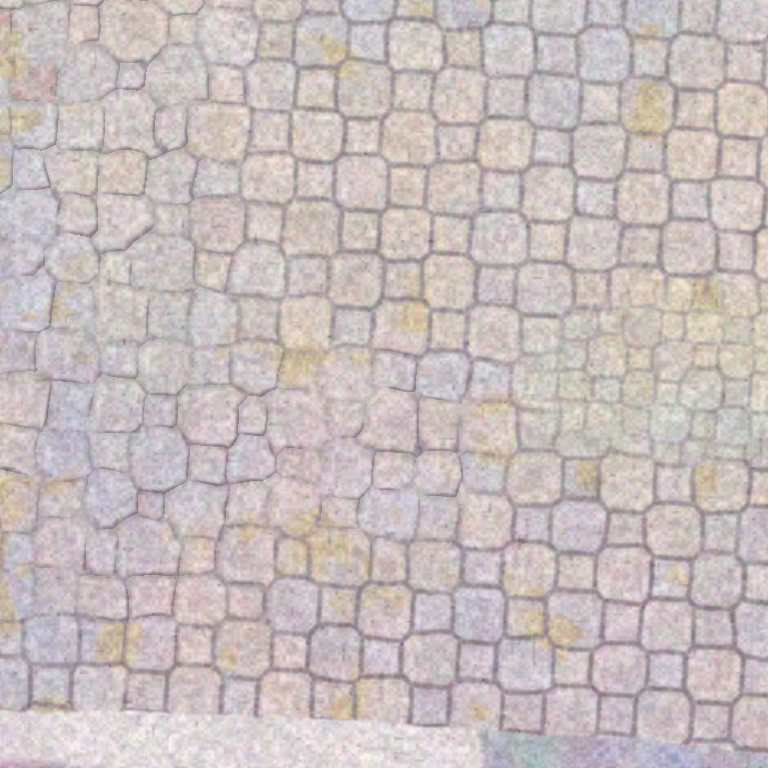
A WebGL 2 fragment shader for this texture:

```glsl
#version 300 es
precision highp float;

uniform vec2 u_resolution;
out vec4 fragColor;

#define CELLS 16.3
#define TILT 0.052
#define BIG_HALF 0.585
#define SMALL_HALF 0.405
#define JOINT_WIDTH 0.20
#define JOINT_DEPTH 0.95
#define WARP 0.10
#define GRAIN 0.105
#define WARM_STONE vec3(0.812, 0.777, 0.768)
#define LILAC_STONE vec3(0.797, 0.752, 0.782)
#define JOINT_COLOR vec3(0.565, 0.510, 0.545)
#define KERB_COLOR vec3(0.885, 0.850, 0.860)

vec3 hash3(vec2 p) {
    vec3 q = fract(p.xyx * vec3(0.1031, 0.1030, 0.0973));
    q += dot(q, q.yxz + 33.33);
    return fract((q.xxy + q.yzz) * q.zyx);
}

// Smooth value noise, three independent channels
vec3 noise3(vec2 p) {
    vec2 i = floor(p), f = fract(p);
    f = f * f * (3.0 - 2.0 * f);
    return mix(mix(hash3(i), hash3(i + vec2(1, 0)), f.x),
               mix(hash3(i + vec2(0, 1)), hash3(i + vec2(1, 1)), f.x), f.y);
}

vec3 fbm3(vec2 p) {
    return 0.55 * noise3(p) + 0.30 * noise3(p * 2.1 + 17.0) + 0.15 * noise3(p * 4.3 + 41.0);
}

float roundedBox(vec2 p, float halfSize, float radius) {
    vec2 q = abs(p) - halfSize + radius;
    return length(max(q, 0.0)) + min(max(q.x, q.y), 0.0) - radius;
}

struct Paver {
    float gap;     // distance measure to the nearest joint
    vec2 offset;   // position relative to the stone centre
    vec3 random;   // values fixed for each stone
};

// Checkerboard of large rounded and small square stones
Paver pave(vec2 p, float disorder) {
    vec2 base = floor(p + 0.5);
    float nearest = 9.0, second = 9.0;
    Paver stone = Paver(0.0, vec2(0.0), vec3(0.0));
    for (int y = -1; y <= 1; y++)
    for (int x = -1; x <= 1; x++) {
        vec2 cell = base + vec2(x, y);
        vec3 r = hash3(cell + 71.0);
        bool big = mod(cell.x + cell.y, 2.0) < 0.5;
        vec2 local = p - cell - (r.xy - 0.5) * (0.07 + 0.30 * disorder);
        float size = (big ? BIG_HALF : SMALL_HALF) + (r.z - 0.5) * (0.04 + 0.34 * disorder);
        float d = roundedBox(local, size, big ? 0.27 : 0.07);
        if (d < nearest) {
            second = nearest;
            nearest = d;
            stone.offset = local;
            stone.random = hash3(cell + 153.0);
        } else {
            second = min(second, d);
        }
    }
    stone.gap = second - nearest;
    return stone;
}

float ellipseMask(vec2 p, vec2 center, vec2 radii) {
    return 1.0 - smoothstep(0.65, 1.1, length((p - center) / radii));
}

void main() {
    vec2 uv = gl_FragCoord.xy / u_resolution;
    vec3 broad = fbm3(uv * 5.0 + 3.0);
    vec3 patchy = fbm3(uv * 17.0 + 29.0);
    vec2 wobble = (broad.xy - 0.5) * 0.08;

    // Worn zones: left side, centre and a finely paved area at the right
    float worn = max(1.0 - smoothstep(0.15, 0.46, uv.x + wobble.x),
                     ellipseMask(uv + wobble, vec2(0.44, 0.41), vec2(0.25, 0.15)));
    worn *= smoothstep(0.08, 0.28, uv.y);
    float fine = ellipseMask(uv + wobble, vec2(0.90, 0.50), vec2(0.25, 0.115));

    // Tilted paving grid
    vec2 grid = mat2(cos(TILT), sin(TILT), -sin(TILT), cos(TILT)) * uv * CELLS + vec2(0.0, 0.23);
    grid += (noise3(uv * 24.0).xy - 0.5) * WARP * (1.0 + worn);
    Paver stone = pave(grid, 0.75 * worn);
    Paver small = pave(grid * 1.45, 0.5);

    // Joints, fading and one-sided where worn
    float shade = dot(normalize(stone.offset + 1e-4), vec2(0.75, -0.66));
    float faded = smoothstep(0.28, 0.62, patchy.x) * smoothstep(-0.6, 0.7, shade);
    float strength = mix(0.72 + 0.5 * (patchy.y - 0.3), 0.22 + 0.85 * faded, worn);
    float joint = (1.0 - smoothstep(0.02, JOINT_WIDTH, stone.gap)) * strength;
    float fineJoint = (1.0 - smoothstep(0.02, JOINT_WIDTH * 1.3, small.gap)) * (0.15 + 0.55 * patchy.x);
    joint = mix(joint, fineJoint, fine);

    // Stone colour: broad drift, tint of each stone, scattered stains
    float lilac = smoothstep(0.75, 0.25, uv.y + (broad.z - 0.5) * 0.9);
    vec3 color = mix(WARM_STONE, LILAC_STONE, lilac);
    vec3 tint = mix(stone.random, small.random, fine) - 0.5;
    color += tint.x * vec3(0.035, 0.012, -0.035) + tint.y * 0.025;
    color += (broad.y - 0.5) * vec3(-0.11, -0.02, 0.07) + (patchy.z - 0.5) * 0.07;
    color += fine * vec3(-0.015, 0.012, -0.015);
    float rust = smoothstep(0.62, 0.78, fbm3(uv * 13.0 + 90.0).x);
    color = mix(color, vec3(0.80, 0.71, 0.52), 0.55 * rust);
    float blush = smoothstep(0.86, 0.95, stone.random.z) * smoothstep(0.35, 0.6, patchy.y);
    color = mix(color, vec3(0.76, 0.63, 0.62), 0.5 * blush * worn);

    vec3 jointColor = JOINT_COLOR + (1.0 - lilac) * vec3(0.025, 0.045, 0.030);
    color = mix(color, jointColor, clamp(joint * JOINT_DEPTH, 0.0, 1.0));
    color += 0.022 * smoothstep(0.2, 0.35, stone.gap) * (1.0 - smoothstep(0.35, 0.55, stone.gap));

    // Pale kerb and smooth ground along the bottom
    float edge = 0.074 - 0.055 * uv.x * uv.x + (patchy.x - 0.5) * 0.014;
    float below = 1.0 - smoothstep(edge - 0.003, edge + 0.003, uv.y);
    float kerbEnd = smoothstep(0.615, 0.635, uv.x + (patchy.y - 0.5) * 0.03);
    vec3 ground = vec3(0.73, 0.69, 0.76) + (patchy - 0.5) * 0.16;
    vec3 kerb = KERB_COLOR + (patchy.z - 0.5) * 0.09;
    kerb = mix(ground, kerb, smoothstep(0.004, 0.018, uv.y + uv.x * 0.08));
    color = mix(color, mix(kerb, ground, kerbEnd), below);

    // Grain and soft colour speckle
    float grain = noise3(uv * 125.0).x + noise3(uv * 235.0 + 7.0).y - 1.0;
    color += GRAIN * grain + (noise3(uv * 75.0 + 13.0) - 0.5) * 0.045;
    float pit = smoothstep(0.86, 0.98, noise3(uv * 105.0 + 55.0).z);
    color -= 0.09 * pit;
    fragColor = vec4(clamp(color, 0.0, 1.0), 1.0);
}
```
